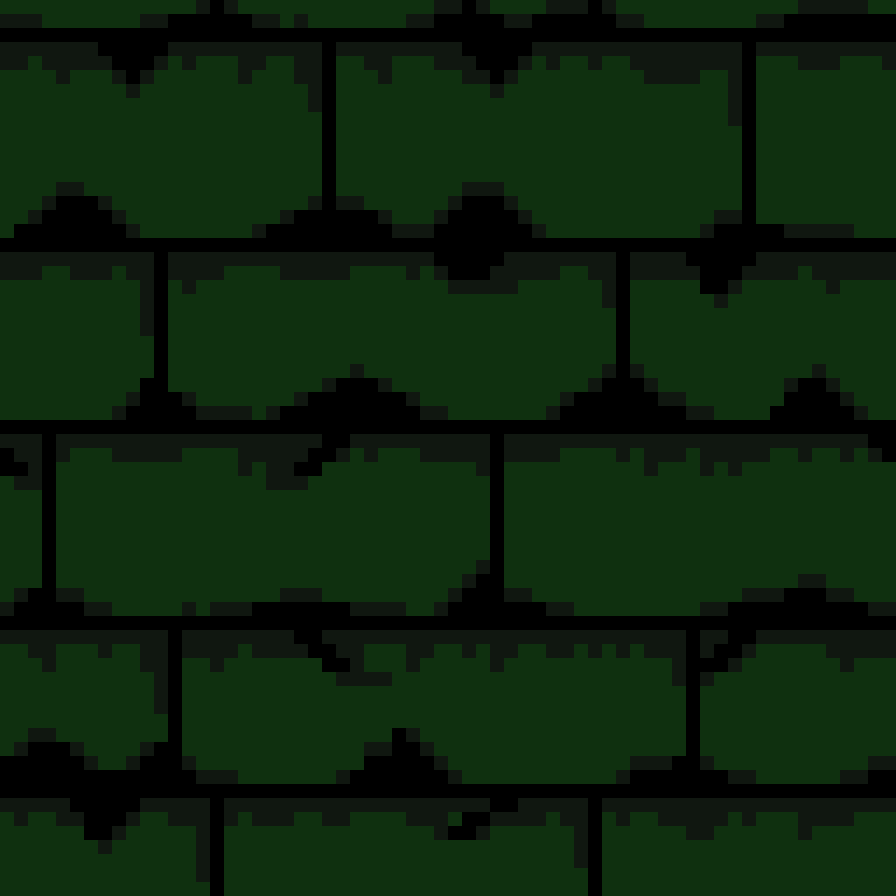
Write a Shadertoy shader that draws this texture.

```glsl
// Worn green brick wall in chunky cells: five courses of two wrapping bricks
// on a 64 x 64 grid. Gradient noise makes the ragged top shade; hashed wedges
// and slanted cracks chip the brick edges down to the black mortar.

const float GRID = 64.0;
const vec3 MORTAR = vec3(0.0);
const vec3 SHADE = vec3(0.063, 0.09, 0.063);
const vec3 BRICK = vec3(0.06, 0.188, 0.06);

// Per course: mortar line, first joint, width of the first brick (in cells)
const vec3 COURSES[5] = vec3[5](
    vec3(0, 23, 30), vec3(15, 11, 33), vec3(28, 3, 32),
    vec3(42, 12, 37), vec3(54, 15, 27));

float hash(float a, float b) {
    return fract(sin(a * 12.9898 + b * 78.233) * 43758.5);
}

float gradientNoise(float x, float seed) {
    float i = floor(x), f = x - i;
    float left = (hash(i, seed) * 2.0 - 1.0) * f;
    float right = (hash(i + 1.0, seed) * 2.0 - 1.0) * (f - 1.0);
    return mix(left, right, f * f * (3.0 - 2.0 * f));
}

// Distance to the mounds eaten from the left corner, middle and right corner
float bottomChips(float x, float rise, float width, float seed) {
    float dist = 9.0;
    for (float k = 0.0; k < 3.0; k++) {
        float drift = k == 1.0 ? 0.4 * (hash(seed, 11.0) - 0.5) : 0.0;
        float center = width * (0.5 * k + drift);
        float halfWidth = mix(3.0, 6.5, hash(seed, 20.0 + k));
        float height = mix(0.6, 4.0, hash(seed, 30.0 + k));
        dist = min(dist, height * (abs(x - center) / halfWidth - 1.0) + rise);
    }
    return dist + 0.5 * (hash(x, seed + 5.0) - 0.5);
}

// Distance to a thin slanted crack or a broad wedge hanging from the top
float topCrack(float x, float depth, float width, float seed) {
    float wedge = step(0.6, hash(seed, 41.0));
    float lean = (1.0 - wedge) * (hash(seed, 42.0) < 0.5 ? -1.3 : 1.3);
    float center = width * mix(0.15, 0.85, hash(seed, 43.0));
    float side = abs(x - center - lean * depth) + 0.9 * wedge * depth;
    float reach = mix(2.0, 4.0, hash(seed, 44.0));
    return max(side - mix(1.0, 3.0, wedge), depth - reach);
}

// Rows of shade under the top edge, running further down the right side
float shadeDepth(float x, float width, float seed) {
    float depth = 2.0 + 2.5 * gradientNoise(x * 0.22, seed + 60.0);
    depth += step(0.85, hash(x, seed + 70.0));
    if (x > width - 1.5) depth += 2.0 + 3.0 * hash(seed, 71.0);
    else if (x > width - 2.5) depth += 1.0;
    return floor(depth);
}

vec3 wall(vec2 uv) {
    vec2 cell = floor(uv * GRID);
    cell.y = mod(GRID - 3.0 - cell.y, GRID);

    // Find the course, then the brick inside it
    int row = 0;
    for (int i = 1; i < 5; i++)
        if (cell.y >= COURSES[i].x) row = i;
    vec3 course = COURSES[row];
    float height = (row < 4 ? COURSES[row + 1].x : GRID) - course.x;
    float y = cell.y - course.x;
    float x = mod(cell.x - course.y, GRID);
    float width = course.z, seed = float(row) * 2.0 + 1.0;
    if (x >= width) {
        x -= width;
        width = GRID - width;
        seed += 1.0;
    }
    if (x < 0.5 || y < 0.5) return MORTAR;

    // Wear: black inside a chip, a rim of shade around it
    float depth = y - 0.5;
    float damage = min(bottomChips(x, height - y - 0.5, width, seed),
                       topCrack(x, depth, width, seed));
    if (damage < 0.0) return MORTAR;
    bool shaded = damage < 0.75 || depth < shadeDepth(x, width, seed);
    return shaded ? SHADE : BRICK;
}

void mainImage(out vec4 fragColor, in vec2 fragCoord) {
    // Average 3 x 3 samples to smooth the cell edges
    vec3 color = vec3(0.0);
    for (int i = 0; i < 9; i++) {
        vec2 offset = (vec2(i % 3, i / 3) - 1.0) / 3.0;
        color += wall((fragCoord + offset) / iResolution.xy);
    }
    fragColor = vec4(color / 9.0, 1.0);
}
```
